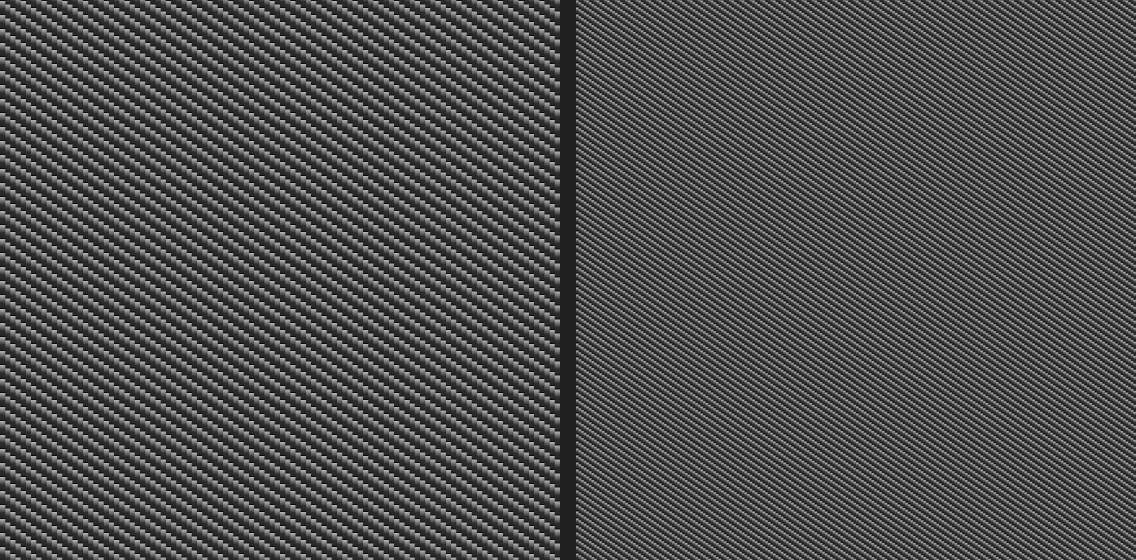
Left: one tile. Right: repeated 2 by 2.
Reproduce this texture procedurally as a WebGL 1 fragment shader.

```glsl
precision highp float;
// Carbon fibre twill: narrow columns of shaded tow blocks stepping down to the right.

uniform vec2 u_resolution;

// Grey level of the weave at p, with p in 0..1 across the canvas.
float weave(vec2 p) {
  float column = floor(p.x * 108.0);
  // Each column drops a quarter period; t runs downward from a block's top edge.
  float t = fract((1.0 - p.y) * 40.0 - column * 0.25 - 0.08);
  float across = abs(fract(p.x * 108.0) - 0.5) * 2.0;

  float raisedTow = mix(0.72, 0.22, t / 0.51);
  float sunkenTow = mix(0.18, 0.15, (t - 0.51) / 0.41);
  float grey = t < 0.51 ? raisedTow : sunkenTow;
  grey *= 1.0 - 0.06 * smoothstep(0.6, 1.0, across);

  // Thin shadow directly above the next raised block
  return t > 0.92 ? 0.04 : grey;
}

void main() {
  // Average a grid of samples in each pixel to smooth the block edges
  float grey = 0.0;
  for (int j = 0; j < 4; j++) {
    for (int i = 0; i < 4; i++) {
      vec2 offset = (vec2(float(i), float(j)) + 0.5) / 4.0 - 0.5;
      grey += weave((gl_FragCoord.xy + offset) / u_resolution);
    }
  }
  gl_FragColor = vec4(vec3(grey / 16.0), 1.0);
}
```
